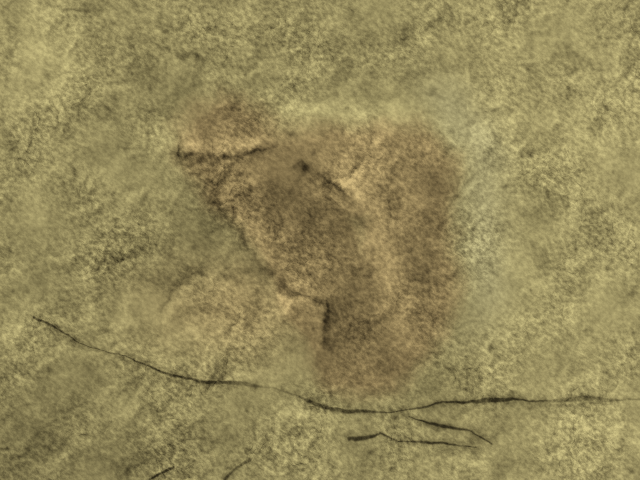
A Shadertoy shader for this texture:

```glsl
// Weathered olive sandstone with a brown, flaked scar, long cracks and small pits.
// Gradient noise gives mottling and grain; two thick warped paths form the scar,
// and distances to thin paths place its side-lit ledges, hollows and fractures.

vec2 hash2(vec2 p) {
    vec3 h = fract(p.xyx * vec3(0.1031, 0.1030, 0.0973));
    h += dot(h, h.yzx + 33.33);
    return fract((h.xx + h.yz) * h.zy);
}

float cornerSlope(vec2 cell, vec2 offset) {
    float angle = 6.2832 * hash2(cell + 57.0).x;
    return dot(vec2(cos(angle), sin(angle)), offset);
}

float gradientNoise(vec2 p) {
    vec2 i = floor(p), f = fract(p), e = vec2(1, 0);
    vec2 u = f * f * f * (f * (f * 6.0 - 15.0) + 10.0);
    return mix(mix(cornerSlope(i, f), cornerSlope(i + e, f - e), u.x),
        mix(cornerSlope(i + e.yx, f - e.yx), cornerSlope(i + 1.0, f - 1.0), u.x), u.y);
}

float fbm(vec2 p, int octaves) {
    float sum = 0.0, amplitude = 0.5;
    for (int i = 0; i < octaves; i++) {
        sum += amplitude * gradientNoise(p);
        p = mat2(1.6, 1.2, -1.2, 1.6) * p + 7.3;
        amplitude *= 0.55;
    }
    return sum;
}

float segment(vec2 p, vec2 a, vec2 b) {
    vec2 d = b - a;
    return length(p - a - d * clamp(dot(p - a, d) / dot(d, d), 0.0, 1.0));
}

// Distance to a path through four points, two in each vec4.
float path(vec2 p, vec4 s, vec4 t) {
    return min(segment(p, s.xy, s.zw), min(segment(p, s.zw, t.xy), segment(p, t.xy, t.zw)));
}

float glow(float d, float radius) { return exp(-d * d / (radius * radius)); }

float blob(vec2 p, vec2 center, vec2 radius) { return glow(length((p - center) / radius), 1.0); }

// Shaded step: a dark foot with a lit face displaced beside it.
float ledge(vec2 p, vec4 s, vec4 t, vec2 face, float width) {
    float d = path(p, s, t);
    return 0.6 * glow(path(p - face, s, t), width * 1.2) - 0.6 * glow(d, width) - 0.5 * glow(d, width * 0.4);
}

// Signed distance to the scar outline, negative inside.
float scarDistance(vec2 p) {
    float left = path(p, vec4(.47, .7, .54, .62), vec4(.64, .52, .76, .27));
    return min(left, path(p, vec4(.6, .63, .84, .64), vec4(.845, .36, .76, .27))) - 0.11;
}

float pits(vec2 p, float scale) {
    vec2 cell = floor(p * scale), seed = hash2(cell);
    vec2 center = 0.3 + 0.4 * hash2(cell + 19.0);
    return step(0.8, seed.x) * glow(length(fract(p * scale) - center), 0.07 + 0.12 * seed.y);
}

void mainImage(out vec4 fragColor, in vec2 fragCoord) {
    vec2 p = fragCoord / iResolution.y;
    vec2 warp = vec2(fbm(p * 11.0, 4), fbm(p * 11.0 + 40.0, 4));
    vec2 q = p + 0.045 * warp, c = p + 0.014 * warp;
    vec2 rough = c + 0.018 * vec2(fbm(p * 38.0, 3), fbm(p * 38.0 + 20.0, 3));

    // Mottling, side-lit relief, creases and uneven grain
    vec2 s = p * 18.0 + 1.5 * warp;
    float patches = gradientNoise(p * 7.0 + 31.0);
    float light = 0.99 + 0.28 * fbm(p * 5.0 + 3.0, 4) + 0.28 * fbm(s + 9.0, 4);
    light += 0.36 * (1.0 + patches) * (fbm(s, 5) - fbm(s + vec2(-0.18, 0.25), 5));
    light += 0.5 * (1.0 + patches) * fbm(mat2(0.8, 0.6, -0.6, 0.8) * p * vec2(85, 120), 3);
    light -= 0.12 * smoothstep(0.0, 0.3, patches) * glow(fbm(s * 0.7 + 60.0, 3), 0.02);
    light += 0.08 * smoothstep(0.85, 1.25, p.x + 0.25 * p.y);

    // Broad light and shade
    light += 0.10 * blob(q, vec2(.09, .86), vec2(.1, .12)) + 0.13 * blob(q, vec2(.68, .77), vec2(.14, .04));
    light -= 0.15 * blob(q, vec2(.06, .05), vec2(.28, .2)) + 0.16 * blob(q, vec2(.42, .6), vec2(.05, .07));
    light -= 0.09 * blob(q, vec2(.34, .45), vec2(.14, .08)) + 0.13 * blob(q, vec2(.93, .24), vec2(.08, .07));
    light -= 0.10 * blob(q, vec2(.91, .58), vec2(.035, .11)) + 0.08 * blob(q, vec2(.42, .82), vec2(.1, .03));
    light += 0.10 * blob(q, vec2(.56, .34), vec2(.11, .05));

    // Scar stain, pale rim, hollow and ridge
    float edge = scarDistance(q);
    float scar = 1.0 - smoothstep(-0.04, 0.025, edge);
    float rim = glow(edge - 0.055, 0.055) * smoothstep(0.82, 0.95, p.x) * smoothstep(0.2, 0.45, p.y);
    float stain = scar + 0.75 * blob(q, vec2(.5, .36), vec2(.19, .11));
    light += 0.06 * rim - 0.11 * scar;
    light -= 0.13 * glow(path(q, vec4(.6, .6, .68, .51), vec4(.74, .39, .69, .26)), 0.06);
    light += 0.17 * glow(path(q, vec4(.76, .7, .75, .6), vec4(.8, .47, .86, .29)), 0.03);

    // Ledges
    float steps = ledge(rough, vec4(.375, .72, .373, .68), vec4(.47, .675, .55, .69), vec2(.004, .02), 0.01);
    steps += ledge(rough, vec4(.625, .66, .67, .63), vec4(.72, .6, .75, .545), vec2(.018, .012), 0.01);
    steps += 0.8 * ledge(rough, vec4(.69, .635, .735, .64), vec4(.76, .68, .78, .72), vec2(.016, -.008), 0.009);
    steps += 0.8 * ledge(rough, vec4(.45, .58, .49, .525), vec4(.53, .46, .59, .4), vec2(.02, .016), 0.014);
    steps += ledge(rough, vec4(.59, .39, .64, .38), vec4(.68, .37, .677, .29), vec2(-.016, -.01), 0.01);
    steps += 0.6 * ledge(rough, vec4(.33, .35, .39, .43), vec4(.45, .43, .5, .41), vec2(.01, -.016), 0.01);
    light += 0.26 * steps * (1.0 + 2.0 * gradientNoise(p * 24.0));

    // Fractures, thinning where the long one crosses below the scar
    float crack = min(path(c, vec4(.07, .34, .165, .286), vec4(.26, .257, .356, .215)),
        path(c, vec4(.356, .215, .46, .203), vec4(.573, .191, .694, .144)));
    crack = min(crack, path(c, vec4(.694, .144, .816, .139), vec4(.92, .163, 1.34, .17)));
    crack = min(crack, path(c, vec4(.85, .132, .946, .109), vec4(.985, .1, 1.024, .075)));
    crack = min(crack, path(c, vec4(.73, .085, .79, .1), vec4(.83, .08, .99, .068)));
    crack = min(crack, min(segment(c, vec2(.31, 0), vec2(.36, .03)), segment(c, vec2(.47, 0), vec2(.52, .045))));
    float faint = 1.0 - 0.7 * glow(p.x - 0.57, 0.09) - 0.45 * smoothstep(1.05, 1.2, p.x);
    float width = max(0.0024 + 0.005 * gradientNoise(p * 9.0 + 5.0), 0.0004), pixel = 1.2 / iResolution.y;
    light -= faint * (0.42 - 0.42 * smoothstep(width - pixel, width + pixel, crack) + 0.15 * glow(crack, 0.01));

    // Pits
    light -= 0.35 * (blob(c, vec2(.38, .88), vec2(.01)) + blob(c, vec2(.407, .882), vec2(.008)));
    light -= 0.2 * pits(c, 24.0);

    vec3 stone = mix(vec3(.59, .55, .368), vec3(.575, .55, .4), 0.5 * rim);
    vec3 color = mix(stone, vec3(.59, .515, .345), min(stain, 1.0));
    fragColor = vec4(color * pow(vec3(clamp(light, 0.3, 1.4)), vec3(0.97, 1.0, 1.07)), 1.0);
}
```
